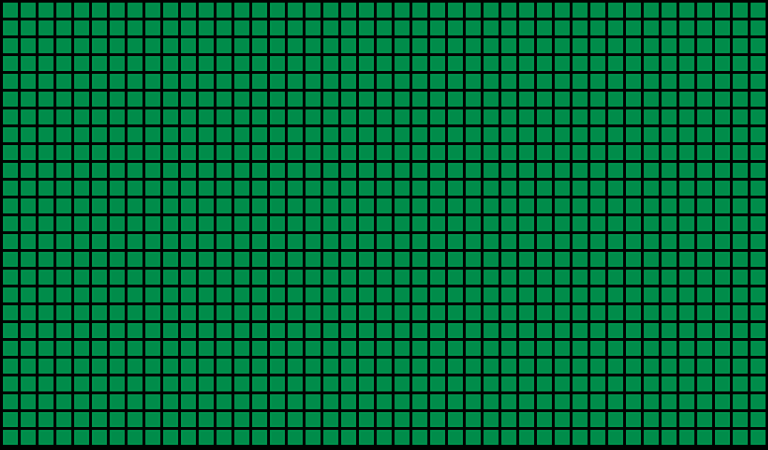
A Shadertoy shader for this pattern:

```glsl
// Box-filtered coverage of a centred square
float squareCoverage(vec2 q, float halfSide, float pixel) {
    vec2 c = clamp((halfSide - abs(q)) / pixel + 0.5, 0.0, 1.0);
    return c.x * c.y;
}

void mainImage(out vec4 fragColor, in vec2 fragCoord) {
    // One unit is one tile pitch, measured from the top left corner
    float pixel = 25.28 / iResolution.y;
    vec2 p = vec2(fragCoord.x, iResolution.y - fragCoord.y) * pixel;
    p -= vec2(0.085, 0.07);

    // 43 by 25 tiles; clamping leaves the outer margin dark
    vec2 tile = clamp(floor(p), vec2(0.0), vec2(42.0, 24.0));
    vec2 q = p - tile - 0.5;

    // Flat green face with a slightly brighter rim
    float face = squareCoverage(q, 0.42, pixel);
    float core = squareCoverage(q, 0.325, pixel);
    vec3 green = mix(vec3(0.0, 0.585, 0.308), vec3(0.0, 0.55, 0.29), core);

    vec3 color = mix(vec3(0.0, 0.008, 0.0), green, face);
    fragColor = vec4(color, 1.0);
}
```
